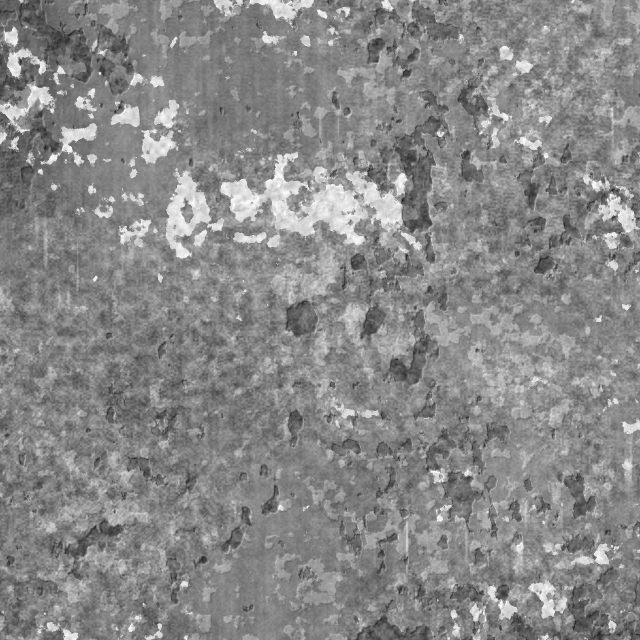
This texture is drawn by a Shadertoy shader. Its source:

```glsl
// Weathered grey painted metal: smooth brushed paint, gritty worn zones,
// dark corroded pits with lit rims, and clusters of pale flakes.
// Layers of fractal noise are thresholded, then shaded by a small emboss.

float hash(vec2 p) {
    return fract(sin(dot(p, vec2(127.1, 311.7))) * 43758.5453);
}

float noise(vec2 p) {
    vec2 i = floor(p), f = fract(p);
    f = f * f * (3.0 - 2.0 * f);
    return mix(mix(hash(i), hash(i + vec2(1, 0)), f.x),
               mix(hash(i + vec2(0, 1)), hash(i + vec2(1, 1)), f.x), f.y);
}

// Five rotated octaves, centred on zero
float fbm(vec2 p) {
    float sum = 0.0, amp = 0.5;
    for (int i = 0; i < 5; i++) {
        sum += amp * (noise(p) - 0.5);
        p = mat2(1.6, 1.2, -1.2, 1.6) * p + 17.3;
        amp *= 0.5;
    }
    return sum;
}

// Corroded hollows: large ragged patches and small specks in worn zones
float pitMask(vec2 p) {
    float zone = fbm(p * 4.0 + 41.0);
    float patches = fbm(p * vec2(17.0, 12.0) + 5.0) + 0.5 * zone;
    float specks = fbm(p * vec2(52.0, 40.0) + 71.0) + 0.8 * fbm(p * 4.5 + 23.0);
    return max(smoothstep(0.19, 0.225, patches),
               0.8 * smoothstep(0.19, 0.25, specks));
}

// Raised crust of old paint, used for both colour and relief
float crustMask(vec2 p) {
    return smoothstep(0.08, 0.2, fbm(p * 62.0 + 9.0) + 0.6 * fbm(p * 6.0 + 57.0));
}

float height(vec2 p) {
    return 0.5 * crustMask(p) - pitMask(p);
}

void mainImage(out vec4 fragColor, in vec2 fragCoord) {
    vec2 p = fragCoord / iResolution.xy;

    // Broad tone, with grit suppressed where the paint survives
    float rough = smoothstep(-0.14, 0.1, fbm(p * 4.5 + 33.0));
    float grit = mix(0.3, 1.0, rough);
    float tone = 0.515 + 0.16 * fbm(p * 5.0 + 12.0);
    tone += grit * 0.42 * fbm(p * 75.0 + 2.0);
    tone += mix(0.07, 0.17, rough) * (noise(p * 340.0) - 0.5);

    // Vertical brushing and a few bright scrapes
    float brushed = noise(p * vec2(110.0, 9.0)) + noise(p * vec2(230.0, 16.0)) - 1.0;
    tone += 0.05 * (1.0 - 0.6 * rough) * brushed;
    float scrape = smoothstep(0.72, 1.0, noise(p * vec2(140.0, 15.0) + 8.0));
    tone += 0.22 * scrape * smoothstep(0.05, 0.2, fbm(p * 5.0 + 88.0));

    // Dark stain down the upper left and soot along the lower edge
    float wobble = 0.25 * fbm(p * 8.0 + 64.0);
    float leftStain = (1.0 - smoothstep(0.07, 0.2, p.x + wobble))
                    * smoothstep(0.48, 0.68, p.y + wobble);
    float lowerSoot = 1.0 - smoothstep(0.0, 0.1, p.y + wobble);
    tone -= 0.11 * leftStain + 0.06 * lowerSoot;

    // Pale crust, then dark pits filled with coarse grain
    tone += 0.13 * crustMask(p) * (1.0 - 0.6 * leftStain);
    float pit = pitMask(p);
    float rust = 0.34 + 0.5 * fbm(p * 95.0 + 6.0) + 0.14 * (noise(p * 290.0) - 0.5);
    tone = mix(tone, rust, 0.88 * pit);

    // Clustered near-white flakes broken up by fine noise
    float cluster = fbm(p * vec2(5.0, 6.0) + 105.0);
    float flake = smoothstep(0.25, 0.32, fbm(p * 48.0 + 77.0) + 1.15 * cluster);
    float flakeTone = 0.87 + 0.35 * fbm(p * 110.0 + 4.0);
    tone = mix(tone, flakeTone, flake * (1.0 - 0.7 * pit));

    // Light from the upper left catches the lower right walls
    vec2 slant = vec2(0.0012, -0.0012);
    float relief = height(p + slant) - height(p - slant);
    tone += 0.17 * clamp(relief, -0.9, 1.1);

    fragColor = vec4(vec3(clamp(tone, 0.08, 0.98)), 1.0);
}
```
